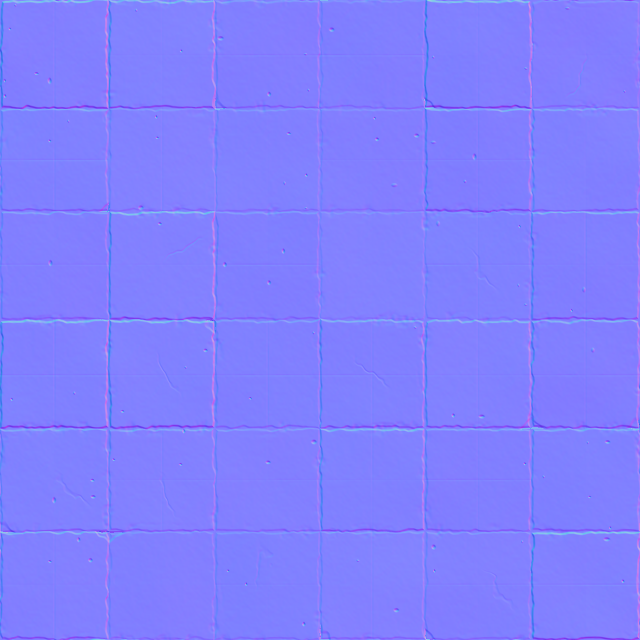
A Shadertoy shader for this texture map:

```glsl
// Tangent-space normal map of a 6 by 6 grid of worn square tiles with chipped joints.

const float TILES = 6.0;
const float TAU = 6.2831853;

vec2 hash2(vec2 p) {
    vec3 q = fract(p.xyx * vec3(0.1031, 0.1030, 0.0973));
    q += dot(q, q.yzx + 33.33);
    return fract((q.xx + q.yz) * q.zy);
}

// Value noise that wraps at the canvas border; freq is in cells per tile.
float noise(vec2 p, float freq) {
    vec2 cell = floor(p * freq), f = fract(p * freq);
    float period = TILES * freq;
    f = f * f * (3.0 - 2.0 * f);
    float a = hash2(mod(cell, period)).x;
    float b = hash2(mod(cell + vec2(1, 0), period)).x;
    float c = hash2(mod(cell + vec2(0, 1), period)).x;
    float d = hash2(mod(cell + vec2(1, 1), period)).x;
    return mix(mix(a, b, f.x), mix(c, d, f.x), f.y);
}

// Slightly uneven tile spacing.
vec2 layout_(vec2 p) {
    return p - 0.02 * sin(p * TAU / vec2(6.0, 3.0));
}

// Small pits and specks scattered over a jittered grid.
float pits(vec2 p) {
    vec2 cell = mod(floor(p * 5.0), TILES * 5.0);
    vec2 shape = hash2(cell + 71.0), chance = hash2(cell + 143.0);
    vec2 offset = fract(p * 5.0) - 0.2 - 0.6 * hash2(cell + 19.0);
    offset *= mix(vec2(0.6, 1.2), vec2(1.2, 0.7), shape.x);
    float radius = mix(0.05, 0.12, shape.y * shape.y);
    float dent = 1.0 - smoothstep(0.2 * radius, radius, length(offset));
    return dent * step(chance.x, 0.09) * mix(-0.007, 0.004, step(0.7, chance.y));
}

// A wandering crack that crosses some of the tiles.
float crack(vec2 p, vec2 local, vec2 id) {
    vec2 r = hash2(id + 37.0);
    float angle = r.x * TAU;
    vec2 offset = local - 0.3 - 0.4 * hash2(id + 53.0);
    float across = dot(offset, vec2(cos(angle), sin(angle)));
    across += 0.16 * (noise(p, 5.0) - 0.5) + 0.03 * (noise(p, 20.0) - 0.5);
    float line = 1.0 - smoothstep(0.0, 0.018, abs(across));
    float fade = 1.0 - smoothstep(0.08, 0.28, length(offset));
    return -0.0018 * line * fade * step(0.78, r.y);
}

// Surface height, measured in tile widths.
float height(vec2 p) {
    vec2 wander = vec2(noise(p, 7.0), noise(p + 3.0, 7.0)) - 0.5;
    vec2 ragged = vec2(noise(p, 24.0), noise(p + 2.0, 24.0)) - 0.5;
    vec2 q = layout_(p) + 0.012 * wander + 0.014 * ragged;
    vec2 id = mod(floor(q), TILES), local = fract(q);
    vec2 edge = 0.5 - abs(local - 0.5);

    // Joints, with a few broken corners
    float gap = min(edge.x, edge.y) + 0.022 * (noise(p, 11.0) - 0.55);
    float groove = 1.0 - smoothstep(0.0, 0.022, gap);
    vec2 corner = id * 2.0 + step(0.5, local);
    float size = 0.13 * step(0.91, hash2(corner + 211.0).x);
    float cut = edge.x + edge.y + 0.07 * (noise(p, 14.0) - 0.5);
    float chip = 1.0 - smoothstep(size - 0.035, size, cut);
    float level = 0.009 * (hash2(id + 5.0).x - 0.5);
    float h = mix(level, -0.007, groove) - 0.006 * chip * step(0.01, size);

    // Worn lips beside the joints
    float lip = 1.0 - smoothstep(0.02, 0.09, min(edge.x, edge.y));
    h -= 0.004 * lip * smoothstep(0.55, 0.9, noise(p, 9.0)) * noise(p, 30.0);

    // Faint lines through the tile centres
    vec2 middle = abs(fract(layout_(p)) - 0.5);
    vec2 seam = 1.0 - smoothstep(vec2(0.0), vec2(0.012), middle);
    vec2 strength = smoothstep(0.2, 0.8, hash2(id + 91.0));
    h -= 0.0011 * dot(seam, strength) * (0.4 + 0.6 * noise(p, 6.0));

    // Broad undulation and fine grain
    h += 0.008 * noise(p, 2.0) + 0.0007 * noise(p, 18.0) + 0.0004 * noise(p, 40.0);
    return h + pits(p) + crack(p, local, id);
}

void mainImage(out vec4 fragColor, in vec2 fragCoord) {
    vec2 p = TILES * fragCoord / iResolution.xy;

    // Central differences give the surface slope
    vec2 e = vec2(0.007, 0.0);
    vec2 slope = vec2(height(p + e.xy) - height(p - e.xy),
                      height(p + e.yx) - height(p - e.yx)) / (2.0 * e.x);

    // Each tile, and each quarter of it, leans a little
    vec2 q = layout_(p);
    slope += 0.03 * (hash2(mod(floor(q), TILES) + 301.0) - 0.5);
    slope += 0.012 * (hash2(mod(floor(q * 2.0), TILES * 2.0) + 401.0) - 0.5);
    slope.x -= 0.012;

    vec3 normal = normalize(vec3(-slope, 1.0));
    fragColor = vec4(0.5 + 0.5 * normal, 1.0);
}
```
